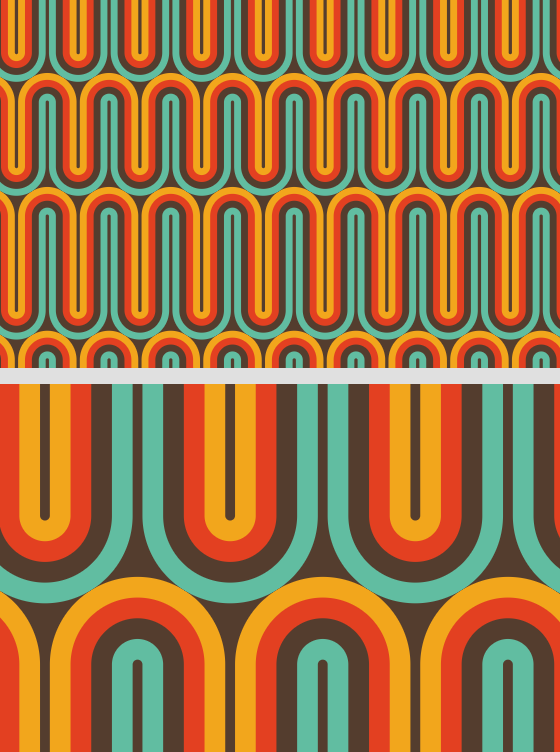
Top: the whole. Bottom: its middle third, enlarged.
This pattern is drawn by a Shadertoy shader. Its source:

```glsl
// Retro serpentine stripes: rows of nested arches and U-bends, alternating tall and short.

// Lengths are in half pitches: the distance from an arch axis to the next U-bend axis.
const float SLIT = 0.053;                  // half width of the slit on each axis
const float BAND = (1.0 - 2.0 * SLIT) / 4.0;
const float GAP = sqrt(4.0 * (1.0 - SLIT) * (1.0 - SLIT) - 1.0); // makes facing bends touch
const float TALL = 3.05;
const float SHORT = 2.084;

// Position across the ribbon: 0 on an arch axis, 1 on a U-bend axis.
float ribbonCoord(vec2 p) {
    float x = abs(mod(p.x + 1.0, 2.0) - 1.0);
    float y = mod(p.y, 2.0 * GAP + TALL + SHORT);
    if (y > GAP + TALL) y -= GAP + TALL;
    y = min(y, GAP);                       // straight runs extend the U-bend upwards

    float archRadius = length(vec2(x, y));
    float bendRadius = length(vec2(1.0 - x, GAP - y));
    return bendRadius < archRadius ? 1.0 - bendRadius : archRadius;
}

// Paints everything beyond the given band edge, with a smooth border.
vec3 paintFrom(vec3 base, vec3 paint, float s, float edgeIndex, float pixel) {
    float edge = SLIT + BAND * edgeIndex;
    return mix(base, paint, clamp((s - edge) / pixel + 0.5, 0.0, 1.0));
}

void mainImage(out vec4 fragColor, in vec2 fragCoord) {
    float pixel = 18.143 / iResolution.x;  // half pitches across the canvas
    float s = ribbonCoord(fragCoord * pixel - vec2(1.533, 0.26));

    vec3 brown = vec3(0.33, 0.24, 0.18);

    // Stripes from the arch axis outwards
    vec3 color = brown;
    color = paintFrom(color, vec3(0.38, 0.74, 0.63), s, 0.0, pixel); // teal
    color = paintFrom(color, brown, s, 1.0, pixel);
    color = paintFrom(color, vec3(0.89, 0.25, 0.13), s, 2.0, pixel); // red
    color = paintFrom(color, vec3(0.95, 0.65, 0.11), s, 3.0, pixel); // yellow
    color = paintFrom(color, brown, s, 4.0, pixel);

    fragColor = vec4(color, 1.0);
}
```
